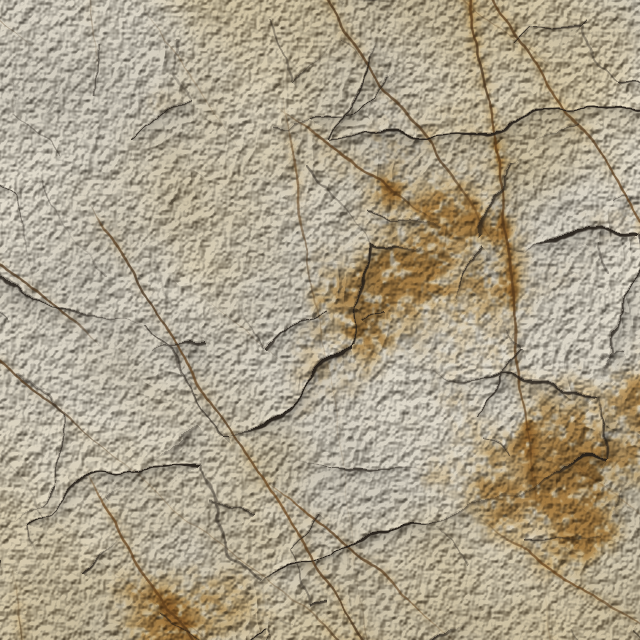
A WebGL 2 fragment shader for this texture:

```glsl
#version 300 es
precision highp float;
// Weathered sandstone: a gritty embossed surface broken into warped plates.
// Cell borders form shadowed ledges, slanted line families form fractures,
// and layered noise spreads ochre and rust stains around them.
#define LIGHT vec2(-0.51, 0.86)
#define GRAIN_SCALE 125.0
#define GRAIN_CONTRAST 1.25
#define PLATE_SCALE 3.3
#define CHIP_SCALE 7.5
#define LEDGE_WIDTH 0.011
#define STAIN_AMOUNT 0.8
#define GREY vec3(0.735, 0.715, 0.665)
#define BUFF vec3(0.69, 0.64, 0.52)
#define OCHRE vec3(0.63, 0.50, 0.27)
#define RUST vec3(0.45, 0.29, 0.12)
#define SHADOW vec3(0.15, 0.125, 0.10)

uniform vec2 u_resolution;
out vec4 fragColor;

float hash(vec2 p) {
  vec3 q = fract(vec3(p.xyx) * 0.1031);
  q += dot(q, q.yzx + 33.33);
  return fract((q.x + q.y) * q.z);
}

vec2 hash2(vec2 p) { return vec2(hash(p), hash(p + 71.7)); }

float noise(vec2 p) {
  vec2 i = floor(p), f = fract(p);
  f = f * f * (3.0 - 2.0 * f);
  return mix(mix(hash(i), hash(i + vec2(1, 0)), f.x),
             mix(hash(i + vec2(0, 1)), hash(i + vec2(1, 1)), f.x), f.y);
}

float fbm(vec2 p) {
  float sum = 0.0, amp = 0.5;
  for (int i = 0; i < 5; i++) {
    sum += amp * noise(p);
    p = mat2(1.6, 1.2, -1.2, 1.6) * p + 17.3;
    amp *= 0.5;
  }
  return sum / 0.97;
}

vec2 wobble(vec2 p) { return vec2(fbm(p), fbm(p + 43.1)) - 0.5; }

// Nearest cell border: distance, direction to the neighbour, border random.
vec4 cellBorder(vec2 p) {
  vec2 base = floor(p), f = fract(p), nearCell = vec2(0), nearVec = vec2(0);
  float best = 9.0;
  for (int y = -1; y <= 1; y++) for (int x = -1; x <= 1; x++) {
    vec2 c = vec2(x, y), r = c + hash2(base + c + 100.0) - f;
    if (dot(r, r) < best) { best = dot(r, r); nearCell = c; nearVec = r; }
  }
  vec4 border = vec4(9.0, 0.0, 1.0, 0.0);
  for (int y = -2; y <= 2; y++) for (int x = -2; x <= 2; x++) {
    if (x == 0 && y == 0) continue;
    vec2 c = nearCell + vec2(x, y), r = c + hash2(base + c + 100.0) - f;
    vec2 n = normalize(r - nearVec);
    float d = dot(0.5 * (r + nearVec), n);
    if (d < border.x) border = vec4(d, n, hash(2.0 * base + c + nearCell + 300.0));
  }
  return border;
}

// Ledge along plate borders: x dark gap, y soft shade, z lit rim, w crumbling.
vec4 ledge(vec2 p, vec2 warped, float scale, float cover, float px) {
  vec4 b = cellBorder(warped * scale);
  float d = b.x / scale, facing = dot(b.yz, LIGHT);
  float present = smoothstep(0.5, 0.72, 0.6 * noise(p * 6.0 + b.w * 40.0) + 0.5 * b.w + cover);
  float shade = max(facing, 0.0);
  float width = 0.0008 + LEDGE_WIDTH * shade * pow(noise(p * 16.0 + 5.0), 2.0) * 3.3 / scale;
  float gap = present * (1.0 - smoothstep(width * 0.6, width + 0.7 * px + 0.0008, d));
  return vec4(gap * (0.5 + 0.5 * shade), present * shade * exp(-d * 75.0),
              present * max(-facing, 0.0) * exp(-d * 140.0), present * exp(-d * 55.0));
}

// Broken parallel fractures: x thin line, y stain halo.
vec2 fractures(vec2 p, float angle, float count, float px) {
  vec2 dir = vec2(cos(angle), sin(angle));
  float along = dot(p, dir);
  float across = (dot(p, vec2(-dir.y, dir.x)) + 5.0) * count;
  float row = floor(across);
  float d = abs(fract(across) - mix(0.25, 0.75, hash(vec2(row, count)))) / count;
  float present = smoothstep(0.46, 0.72, noise(vec2(along * 3.2 + 20.0, row * 7.3 + count)));
  float width = 0.0016 * present;
  float line = present * (1.0 - smoothstep(width * 0.4, width + 0.7 * px + 0.0004, d));
  return vec2(line, present * exp(-d * 110.0));
}

float surfaceHeight(vec2 p, float rough) {
  float h = 0.55 * noise(p * GRAIN_SCALE) + 0.35 * noise(p * GRAIN_SCALE * 1.9 + 9.0);
  h += 0.4 * noise(p * GRAIN_SCALE * 0.45 + 31.0);
  float ridge = 1.0 - abs(2.0 * noise(p * vec2(46.0, 32.0) + 3.0 * noise(p * 14.0)) - 1.0);
  return h + rough * ridge;
}

void main() {
  vec2 p = gl_FragCoord.xy / u_resolution.y;
  float px = 1.0 / u_resolution.y;
  vec2 warped = p + 0.16 * wobble(p * 3.0) + 0.035 * wobble(p * 13.0 + 8.0);

  // Ledges and fractures
  vec4 plates = ledge(p, warped * vec2(0.9, 1.1), PLATE_SCALE, 0.08, px);
  vec4 chips = ledge(p, warped + 4.0, CHIP_SCALE, -0.12, px);
  vec2 bent = p + 0.07 * wobble(p * 2.6 + 60.0) + 0.012 * wobble(p * 18.0);
  vec2 diagonal = fractures(bent, -0.66, 6.5, px);
  vec2 steep = fractures(bent, -1.0, 4.3, px);
  vec2 upright = fractures(bent, -1.42, 3.7, px);

  // Stone tone and stains
  float speckle = noise(p * 75.0) * 0.6 + noise(p * 170.0) * 0.4;
  float warmth = smoothstep(0.38, 0.68, fbm(p * 2.4 + 12.0));
  float patches = smoothstep(0.56, 0.76, fbm(p * 3.3 + 27.0));
  float halo = 0.45 * diagonal.y + 0.5 * steep.y + 0.85 * upright.y;
  float stain = STAIN_AMOUNT * (patches + halo * (0.35 + patches + 0.6 * warmth));
  stain *= smoothstep(0.15, 0.75, speckle + 0.25 * stain);
  vec3 color = mix(GREY, BUFF, 0.8 * warmth);
  color = mix(color, OCHRE, clamp(stain * 1.1, 0.0, 0.9));
  color = mix(color, RUST, clamp(stain * 1.3 - 0.6, 0.0, 0.75));

  // Gritty relief
  float rough = 0.1 + 0.4 * smoothstep(0.5, 0.7, fbm(p * 4.0 + 81.0));
  rough += 0.5 * max(plates.w, chips.w * 0.7);
  float relief = surfaceHeight(p, rough) - surfaceHeight(p + LIGHT * 0.0035, rough);
  float pit = clamp(-relief * 2.2, 0.0, 1.0);
  color = mix(color, color * vec3(0.92, 0.83, 0.68), pit * (0.3 + 0.5 * warmth));
  color *= 1.0 + clamp(relief * GRAIN_CONTRAST, -0.5, 0.16);
  color *= 0.92 + 0.16 * fbm(p * 7.0 + 50.0);

  // Ledge shading, then thin lines and dark gaps
  color *= 1.0 - 0.35 * plates.y - 0.22 * chips.y;
  color *= 1.0 + 0.1 * plates.z + 0.06 * chips.z;
  float line = max(diagonal.x, max(steep.x, upright.x));
  color = mix(color, mix(SHADOW, RUST, 0.3 + 0.6 * noise(p * 9.0)), 0.75 * line);
  color = mix(color, SHADOW, clamp(max(plates.x, chips.x * 0.75), 0.0, 0.93));
  fragColor = vec4(clamp(color, 0.0, 1.0), 1.0);
}
```
